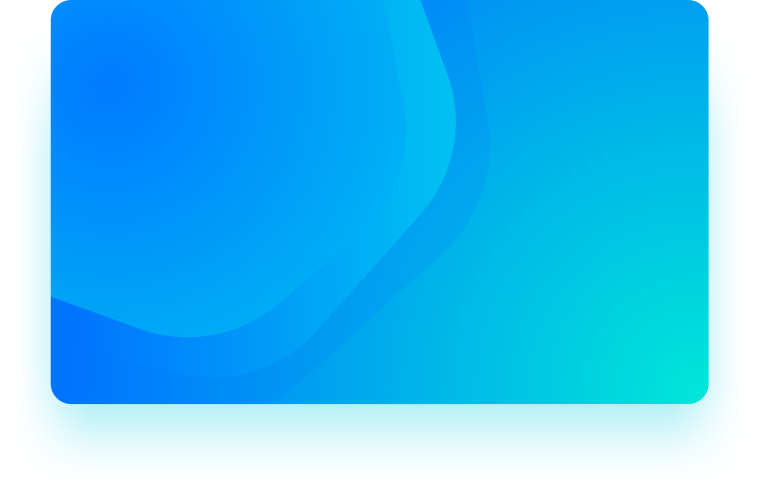
Give the GLSL for this background, as a Shadertoy shader.

```glsl
// Blue-to-teal rounded card with three overlapping soft-cornered waves and a cyan shadow.

// Antialiased coverage of a signed distance, in units of canvas height.
float cover(float d) {
    return clamp(0.5 - d * iResolution.y, 0.0, 1.0);
}

float roundedBox(vec2 p, vec2 halfSize, float radius) {
    vec2 q = abs(p) - halfSize + radius;
    return length(max(q, 0.0)) + min(max(q.x, q.y), 0.0) - radius;
}

// Open convex shape: a flat front from a to b, with both sides bent back by an angle.
float bentFront(vec2 p, vec2 a, vec2 b, float bend, float radius) {
    vec2 along = normalize(b - a);
    vec2 rel = p - 0.5 * (a + b);
    vec2 q = vec2(abs(dot(rel, along)) - 0.5 * distance(a, b),
                  dot(rel, vec2(along.y, -along.x)));
    vec2 sideNormal = vec2(sin(bend), cos(bend));
    vec2 sideDir = vec2(cos(bend), -sin(bend));
    bool atCorner = q.x > 0.0 && dot(q, sideDir) < 0.0;
    float d = atCorner ? length(q) : max(q.y, dot(q, sideNormal));
    return d - radius;
}

void mainImage(out vec4 fragColor, in vec2 fragCoord) {
    vec2 p = fragCoord / iResolution.y;
    vec2 cardCenter = vec2(0.778, 0.586);

    // Soft shadow on white
    float shadow = (1.0 - smoothstep(0.57, 0.76, abs(p.x - cardCenter.x)))
                 * smoothstep(0.0, 0.264, p.y)
                 * (1.0 - smoothstep(0.67, 0.96, p.y));
    vec3 color = mix(vec3(1.0), vec3(0.0, 0.80, 0.87), 0.4 * shadow);

    // Card base, glowing teal from the lower right
    vec3 card = mix(vec3(0.0, 0.90, 0.85), vec3(0.0, 0.45, 1.0),
                    min(distance(p, vec2(1.43, 0.20)) / 1.31, 1.0));

    // Outer wave: a faint darker tint
    float outer = bentFront(p, vec2(0.409, 0.442), vec2(0.699, 0.7035), 1.01, 0.305);
    card = mix(card, vec3(0.0, 0.45, 1.0), 0.15 * cover(outer));

    // Middle wave: blue to bright cyan, left to right
    float middle = bentFront(p, vec2(0.436, 0.513), vec2(0.648, 0.7505), 1.08, 0.286);
    vec3 middleColor = mix(vec3(0.0, 0.45, 1.0), vec3(0.0, 0.75, 0.95),
                           clamp((p.x - 0.143) / 0.767, 0.0, 1.0));
    card = mix(card, middleColor, cover(middle));

    // Inner wave: deep blue center that lightens outward
    float inner = bentFront(p, vec2(0.384, 0.597), vec2(0.544, 0.734), 1.055, 0.288);
    vec3 innerColor = mix(vec3(0.0, 0.48, 1.0), vec3(0.0, 0.69, 0.96),
                          min(distance(p, vec2(0.225, 0.826)) / 0.61, 1.0));
    card = mix(card, innerColor, cover(inner));

    float cardEdge = roundedBox(p - cardCenter, vec2(0.674, 0.414), 0.042);
    fragColor = vec4(mix(color, card, cover(cardEdge)), 1.0);
}
```
